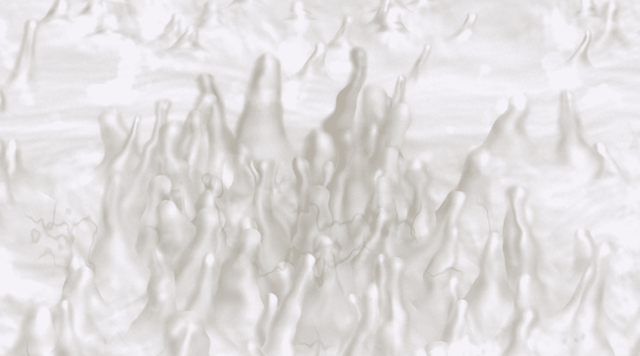
Reproduce this texture procedurally as a Shadertoy shader.

```glsl
#define SPIKES 150
#define SHADOW vec3(0.755, 0.735, 0.705)
#define LIGHT vec3(0.950, 0.943, 0.960)
#define POOL_TONE 0.85
#define RIPPLE_GAIN 2.2
#define BODY_TONE 0.42
#define CROWD_TONE -0.06
#define CROWD_X 0.48
#define EDGE 0.0030
#define CREASE 0.30
#define CONTRAST 1.10
#define GRAIN 0.08

float hash(vec2 p) {
    vec3 q = fract(p.xyx * 0.1031);
    q += dot(q, q.yzx + 33.33);
    return fract((q.x + q.y) * q.z);
}

float noise(vec2 p) {
    vec2 i = floor(p), f = fract(p);
    f = f * f * (3.0 - 2.0 * f);
    return mix(mix(hash(i), hash(i + vec2(1, 0)), f.x),
               mix(hash(i + vec2(0, 1)), hash(i + vec2(1, 1)), f.x), f.y);
}

float fbm(vec2 p) {
    float sum = 0.0, amp = 0.5;
    for (int i = 0; i < 4; i++) {
        sum += amp * noise(p);
        p = mat2(1.6, 1.2, -1.2, 1.6) * p + 7.3;
        amp *= 0.5;
    }
    return sum;
}

// Height of the liquid: flat ripples far away, round lumps nearby
float surface(vec2 p) {
    vec2 warp = vec2(noise(p * 4.0), noise(p * 4.0 + 19.0)) - 0.5;
    float ripples = fbm(vec2(2.5, 12.0) * (p + 0.12 * warp));
    float lumps = fbm(7.0 * (p + 0.15 * warp) + 31.0);
    float calm = smoothstep(0.5, 0.65, p.y) * (1.0 - smoothstep(0.80, 0.90, p.y));
    return mix(lumps, 0.25 + 0.5 * ripples, calm);
}

// Share of the dense, shaded thicket at a place
float thicket(vec2 p, float aspect) {
    float offset = (p.x / aspect - CROWD_X) / 0.25;
    return exp(-offset * offset) * (1.0 - smoothstep(0.5, 0.72, p.y))
         * smoothstep(-0.1, 0.22, p.y);
}

float poolTone(vec2 p, float aspect) {
    float h = surface(p);
    float slope = surface(p + vec2(0.008, 0.014)) - h;
    return POOL_TONE - RIPPLE_GAIN * slope + 0.5 * (h - 0.47) - 0.25 * thicket(p, aspect);
}

// Paints one drawn-out peak of paint over the tone behind it
float paintSpike(float tone, vec2 p, float id, float aspect) {
    float depth = id / float(SPIKES);
    float r1 = hash(vec2(id, 1)), r2 = hash(vec2(id, 2)), r3 = hash(vec2(id, 3));
    float r4 = hash(vec2(id, 4)), r5 = hash(vec2(id, 5)), r6 = hash(vec2(id, 6));

    // Placement: gathered in the middle, sparse on the calm sheet
    float place = 1.1 * fract(id * 0.618034 + 0.2 * r1) - 0.05;
    float y = mix(1.0, -0.16, depth);
    if (r6 > 0.6 && y > 0.08 && y < 0.52) place = CROWD_X + 0.45 * (place - 0.5);
    if (y > 0.57 && y < 0.86 && r5 < 0.75) return tone;
    if (place > 0.76 && y > 0.24 && y < 0.57 && r6 < 0.5) return tone;
    vec2 foot = vec2(aspect * place, y);
    float crowd = thicket(foot, aspect);

    // Size: slim fingers and blunt mounds, stubby far away
    float scale = mix(0.42, 1.0, smoothstep(0.05, 0.5, depth));
    float far = smoothstep(0.78, 0.88, y);
    float blunt = step(0.55, r1) * step(r4, 0.85);
    float height = scale * (mix(0.10, 0.22, r2) + 0.20 * crowd * r3 + 0.13 * step(0.85, r4));
    height *= mix(1.0, 0.8, blunt) * (1.0 - 0.25 * far);
    float radius = scale * mix(0.015, 0.029, r3) * mix(1.0, 1.55, blunt) * (1.0 + 0.5 * far);
    float flare = scale * mix(0.02, 0.07, r2);

    // Bent axis and tapering outline with a rounded tip
    float rise = (p.y - foot.y) / height;
    if (rise < -0.3 || rise > 1.8) return tone;
    float t = min(rise, 1.0);
    float lean = 0.6 * (r5 - 0.42), bend = 0.07 * scale * (r2 - 0.5);
    float axis = foot.x + lean * height * t + bend * t * t;
    vec2 tip = vec2(foot.x + lean * height + bend, foot.y + height);
    float wobble = scale * (0.03 * noise(p * 9.0 + id * 7.0) + 0.018 * noise(p * 26.0 + id) - 0.024);
    float width = radius * mix(1.25, 0.8, t) + flare * exp(-3.2 * t);
    float knob = (p.y - tip.y) / (1.3 * radius);
    width += 0.45 * radius * step(0.72, r4) * exp(-knob * knob);
    float across = p.x - axis + wobble;
    float u = length(vec2(across, max(p.y - tip.y, 0.0))) / width;
    float side = across / width;

    // Outline crisp in places, melting in others
    float melt = smoothstep(0.35, 0.8, noise(p * 11.0 + id * 3.0));
    float blur = min(EDGE * (1.0 + 6.0 * melt) / width, 0.6);
    float mask = 1.0 - smoothstep(1.0 - blur, 1.0 + blur, u);
    float fade = smoothstep(-0.28, 0.15, rise);

    // Soft occlusion around the peak
    tone -= (0.06 + 0.10 * crowd) * fade * exp(-4.0 * max(u - 1.0, 0.0));

    // Body shading: broad sheen, shaded flank, faint rim, bright tip
    float body = mix(BODY_TONE, CROWD_TONE, crowd * (0.6 + 0.4 * r4));
    float sheen = side - 0.9 * (r6 - 0.4);
    body += 0.38 * exp(-4.0 * sheen * sheen);
    body -= 0.16 * smoothstep(0.1, 0.8, -side);
    body += 0.10 * smoothstep(0.55, 1.0, u) * (1.0 - melt);
    body += 0.22 * (1.0 - smoothstep(-0.15, 0.45, rise));
    body += 0.55 * (noise(vec2(side * 2.0, t * 3.5) + id * 5.0) - 0.47);
    body += 0.22 * (noise(p * 30.0 + id) - 0.5);
    vec2 glint = (p - tip - radius * vec2(0.15, 0.1)) / radius;
    body += 0.40 * exp(-2.5 * dot(glint, glint));
    return mix(tone, body, mask * fade);
}

void mainImage(out vec4 fragColor, in vec2 fragCoord) {
    vec2 p = fragCoord / iResolution.y;
    float aspect = iResolution.x / iResolution.y;

    // Pool first, then peaks from back to front
    float tone = poolTone(p, aspect);
    for (int i = 0; i < SPIKES; i++)
        tone = paintSpike(tone, p, float(i), aspect);

    // Sparse folds, wet glints and fine grain
    float fold = abs(fbm(p * vec2(9.0, 6.0) + 80.0) - 0.47);
    float patches = smoothstep(0.5, 0.75, noise(p * 8.0 + 12.0)) * (1.0 - smoothstep(0.5, 0.7, p.y));
    tone -= CREASE * patches * (1.0 - smoothstep(0.0, 0.03, fold));
    tone += 0.24 * smoothstep(0.56, 0.70, fbm(p * 11.0 + 50.0));
    tone += GRAIN * (noise(p * 240.0) - 0.5);
    tone = 0.72 + CONTRAST * (tone - 0.72);
    fragColor = vec4(mix(SHADOW, LIGHT, clamp(tone, -0.15, 1.05)), 1.0);
}
```
